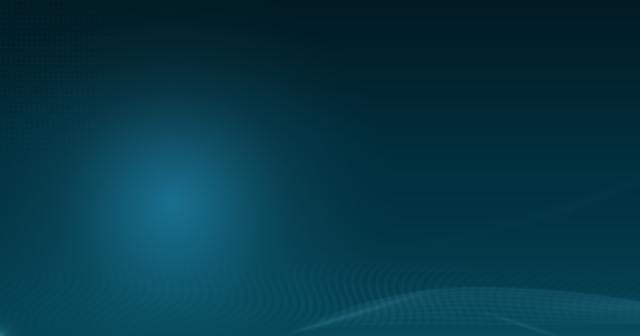
Write a Shadertoy shader that draws this background.

```glsl
const vec3 TOP_COLOR    = vec3(0.004, 0.105, 0.140);
const vec3 MID_COLOR    = vec3(0.004, 0.185, 0.242);
const vec3 BOTTOM_COLOR = vec3(0.012, 0.265, 0.335);
const vec3 HALO_COLOR   = vec3(0.046, 0.105, 0.120);
const vec3 CORE_COLOR   = vec3(0.045, 0.135, 0.190);
const vec3 MIST_COLOR   = vec3(0.30, 0.40, 0.43);

const vec2  GLOW_CENTER = vec2(0.271, 0.398); // fraction of the canvas
const float HALO_RADIUS = 0.68;               // in canvas heights
const float CORE_RADIUS = 0.36;
const float DOT_PITCH   = 0.0155;
const float RIPPLE_FREQ = 230.0;
const int   STRANDS     = 9;

// Soft line around a signed offset, never thinner than a pixel
float strand(float offset, float width) {
    float w = max(width, 1.0 / iResolution.y);
    return exp(-offset * offset / (w * w));
}

// Height of the upper wave edge: steep on the left, shallow on the right
float crest(float x) {
    float s = x - 1.42;
    return 0.142 - (s < 0.0 ? 0.43 : 0.18) * s * s;
}

vec3 backdrop(float y) {
    vec3 upper = mix(MID_COLOR, TOP_COLOR, smoothstep(0.45, 1.05, y));
    return mix(BOTTOM_COLOR, upper, smoothstep(-0.1, 0.55, y));
}

// Fine dot grid fading in at the left edge
float dotGrid(vec2 p) {
    vec2 bent = p + vec2(0.006 * sin(9.0 * p.y), 0.004 * sin(7.0 * p.x));
    vec2 cell = (fract(bent / DOT_PITCH) - 0.5) * DOT_PITCH;
    float dotMask = 1.0 - smoothstep(0.001, 0.005, length(cell));
    float area = (1.0 - smoothstep(0.15, 0.55, p.x)) * smoothstep(0.25, 0.75, p.y);
    return dotMask * area;
}

// Bent stripes along the lower edge
float ripples(vec2 p) {
    float bend = 0.035 * sin(26.0 * p.y + 3.0 * p.x) + 0.012 * sin(6.0 * p.x);
    float stripes = 0.5 + 0.5 * sin(RIPPLE_FREQ * (p.x + bend - 0.4 * p.y));
    float band = smoothstep(0.0, 0.07, p.y) * (1.0 - smoothstep(0.12, 0.27, p.y));
    float strength = 0.45 + exp(-pow((p.x - 1.1) / 0.25, 2.0));
    return stripes * band * strength;
}

// Translucent wave built from a fan of strands
float waveFan(vec2 p) {
    float edge = crest(p.x);
    float right = smoothstep(0.80, 1.15, p.x);
    float light = 0.20 * right * smoothstep(0.008, -0.012, p.y - edge)
                * smoothstep(-0.04, 0.14, p.y);
    light += 0.20 * right * strand(p.y - edge, 0.005);
    for (int i = 1; i < STRANDS; i++) {
        float t = float(i) / float(STRANDS);
        float height = edge * (1.0 - 0.75 * t) + 0.012 * t * sin(5.0 * p.x + 4.0 * t);
        light += 0.10 * right * strand(p.y - height, 0.004);
    }
    // Brighter folds crossing the fan
    float rise = smoothstep(0.84, 0.98, p.x) * (1.0 - smoothstep(1.05, 1.40, p.x));
    light += 0.32 * rise * strand(p.y - 0.30 * (p.x - 0.84), 0.008);
    float fall = smoothstep(1.42, 1.55, p.x) * (1.0 - smoothstep(1.60, 1.72, p.x));
    light += 0.28 * fall * strand(p.y - 0.055 + 0.32 * (p.x - 1.49), 0.006);
    float tail = smoothstep(1.45, 1.90, p.x);
    light += 0.22 * tail * strand(p.y - 0.085, 0.022);
    float floorMist = smoothstep(0.75, 1.05, p.x) * exp(-max(p.y, 0.0) / 0.025);
    return light + 0.16 * floorMist;
}

void mainImage(out vec4 fragColor, in vec2 fragCoord) {
    float aspect = iResolution.x / iResolution.y;
    vec2 uv = fragCoord / iResolution.xy;
    // Horizontal unit keeps the layout fixed to the canvas width
    vec2 p = vec2(uv.x * 1.91, uv.y);

    // Vertical gradient and two-part glow
    vec3 color = backdrop(uv.y);
    float d = length((uv - GLOW_CENTER) * vec2(aspect, 1.0));
    float halo = 1.0 - smoothstep(0.0, HALO_RADIUS, d);
    float core = pow(max(1.0 - d / CORE_RADIUS, 0.0), 1.4);
    color += HALO_COLOR * halo + CORE_COLOR * core;

    // Faint texture and waves
    color += MIST_COLOR * 0.045 * dotGrid(p);
    color += MIST_COLOR * 0.050 * ripples(p);
    color += MIST_COLOR * 0.45 * waveFan(p);

    // Distant streak climbing to the right
    float streak = strand(p.y - 0.24 - 0.20 * pow(max(p.x - 0.85, 0.0), 2.0), 0.015);
    color += MIST_COLOR * 0.03 * streak * smoothstep(0.85, 1.9, p.x);

    // Bright lower left corner
    color += MIST_COLOR * 0.55 * exp(-length(p) / 0.018);

    fragColor = vec4(clamp(color, 0.0, 1.0), 1.0);
}
```
